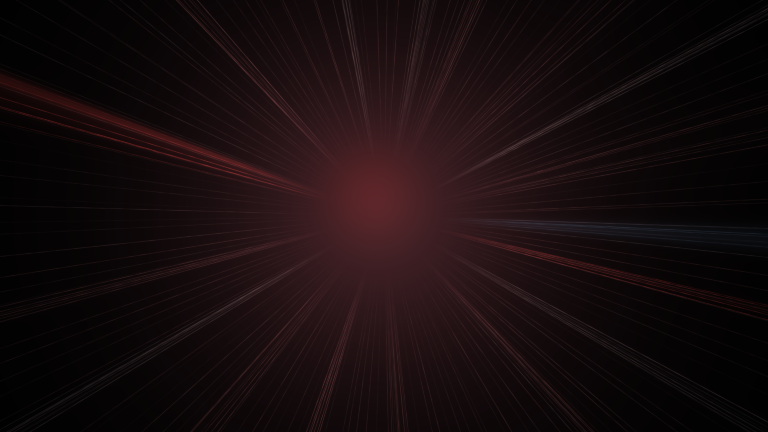
Write a WebGL 1 fragment shader that draws this background.

```glsl
precision highp float;
// Dark red radial burst: a soft central glow with thin rays streaming outward.
uniform vec2 u_resolution;

const float TAU = 6.2831853;
const vec3 GLOW = vec3(0.285, 0.143, 0.162);
const vec3 EMBER = vec3(0.085, 0.005, 0.0);
const vec3 RED = vec3(0.30, 0.085, 0.08);
const vec3 ROSE = vec3(0.16, 0.085, 0.085);
const vec3 ASH = vec3(0.14, 0.12, 0.12);
const vec3 STEEL = vec3(0.10, 0.14, 0.18);

float hash(float n) {
  n = fract(n * 0.1031);
  n *= n + 33.33;
  n *= n + n;
  return fract(n);
}

float noise(float x) {
  float cell = floor(x);
  float f = fract(x);
  return mix(hash(cell), hash(cell + 1.0), f * f * (3.0 - 2.0 * f));
}

float gauss(float x, float width) {
  x /= width;
  return exp(-x * x);
}

// x: distance along a ray from the middle, y: signed distance across it
vec2 rayFrame(vec2 p, float angle) {
  vec2 dir = vec2(cos(angle), sin(angle));
  return vec2(dot(p, dir), dir.x * p.y - dir.y * p.x);
}

// Rays emerge from the glow and weaken toward the border
float rayFade(float along) {
  return smoothstep(0.11, 0.40, along) * mix(1.0, 0.7, smoothstep(0.5, 1.0, along));
}

// One thin, slightly broken line; the pixel size keeps it smooth
float ray(vec2 p, float angle, float seed, float pixel) {
  vec2 q = rayFrame(p, angle);
  float width = max(0.0013, 0.55 * pixel);
  float grain = 0.45 + 0.55 * noise(q.x * 70.0 + seed * 19.0);
  return gauss(q.y, width) * 0.0013 / width * grain * rayFade(q.x);
}

// Soft wedge of light around an angle
float haze(vec2 p, float angle, float spread) {
  vec2 q = rayFrame(p, angle);
  return gauss(q.y / max(q.x, 0.001), spread) * rayFade(q.x);
}

// Cluster of neighbouring rays with a faint shared haze
vec3 bundle(vec2 p, float degrees, float spread, vec3 tint, float pixel) {
  float angle = radians(degrees);
  float light = 0.06 * haze(p, angle, spread);
  for (int i = 0; i < 6; i++) {
    float seed = degrees + 200.0 + float(i) * 7.3;
    float offset = (float(i) + hash(seed)) / 3.0 - 1.0;
    float strength = 0.25 + 0.75 * hash(seed + 41.0);
    light += strength * ray(p, angle + offset * spread, seed, pixel);
  }
  return tint * light;
}

// Evenly spread but jittered faint rays
vec3 scatteredRays(vec2 p, float pixel) {
  vec3 sum = vec3(0.0);
  for (int i = 0; i < 150; i++) {
    float seed = float(i) * 3.7 + 5.0;
    float angle = (float(i) + hash(seed)) / 150.0 * TAU;
    float strength = 0.12 + 0.6 * hash(seed + 500.0);
    vec3 tint = mix(ROSE, ASH, hash(seed + 900.0));
    sum += tint * strength * ray(p, angle, seed, pixel);
  }
  return sum;
}

void main() {
  float pixel = 1.0 / u_resolution.y;
  vec2 p = (gl_FragCoord.xy - 0.5 * u_resolution) * pixel;

  // Central glow with a warmer spot up and left of the middle
  vec3 color = vec3(0.003, 0.003, 0.004);
  color += GLOW * exp(-pow(length(p - vec2(-0.01, 0.015)) / 0.385, 1.5));
  color += EMBER * gauss(length(p - vec2(-0.03, 0.055)), 0.11);

  color += scatteredRays(p, pixel);

  // Upper clusters
  color += bundle(p, 28.0, 0.016, ASH * 1.1, pixel);
  color += bundle(p, 14.0, 0.090, ROSE, pixel);
  color += bundle(p, 44.0, 0.075, ROSE, pixel);
  color += bundle(p, 67.0, 0.030, ROSE * 0.8, pixel);
  color += bundle(p, 78.5, 0.035, ASH, pixel);
  color += bundle(p, 100.0, 0.020, ASH, pixel);
  color += bundle(p, 132.5, 0.030, ROSE * 1.2, pixel);

  // Lower clusters
  color += bundle(p, -29.5, 0.024, ASH, pixel);
  color += bundle(p, -46.5, 0.030, ROSE, pixel);
  color += bundle(p, -86.0, 0.045, ROSE, pixel);
  color += bundle(p, -108.0, 0.035, ROSE * 1.2, pixel);
  color += bundle(p, -130.0, 0.045, ROSE, pixel);
  color += bundle(p, -149.5, 0.018, ASH, pixel);
  color += bundle(p, -165.5, 0.024, ROSE, pixel);

  // Bright red beams on both sides and a cool beam to the right
  color += RED * 0.6 * haze(p, radians(160.4), 0.017);
  color += RED * 0.16 * haze(p, radians(162.5), 0.035);
  color += bundle(p, 163.0, 0.060, RED, pixel);
  color += bundle(p, -14.0, 0.020, RED * 0.9, pixel);
  color += STEEL * 0.32 * haze(p, radians(-3.4), 0.036);
  color += bundle(p, -3.4, 0.032, STEEL * 0.8, pixel);

  gl_FragColor = vec4(color, 1.0);
}
```
